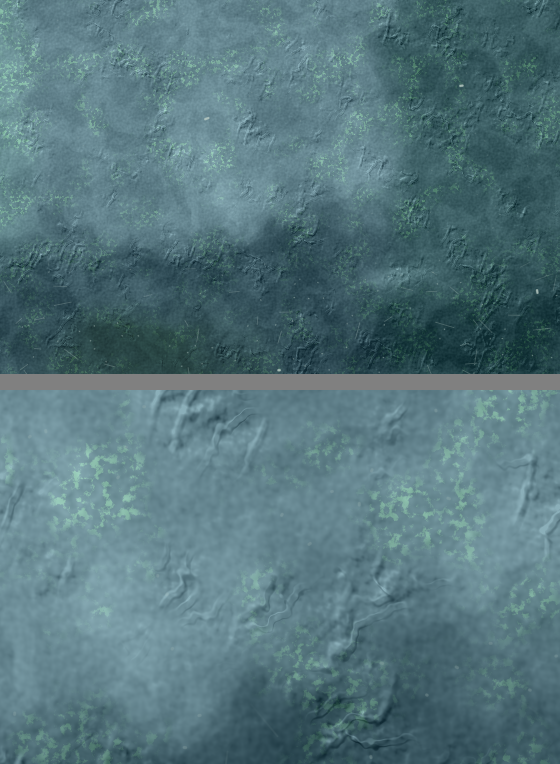
Top, the full canvas; bottom, a detail of the centre.
A Shadertoy shader for this texture:

```glsl
// A weathered, painted plaster wall in slate blue and teal, with mossy flecks.
// Broad warped tone zones carry blotches and an embossed gradient-noise relief,
// broken by sparse sharp creases, speckled green crust, scratches and chips.

const vec3 DEEP_TEAL   = vec3(0.115, 0.220, 0.260);
const vec3 PALE_SLATE  = vec3(0.460, 0.592, 0.632);
const vec3 GREEN_STAIN = vec3(0.130, 0.240, 0.215);
const vec3 MOSS_TINT   = vec3(0.095, 0.150, 0.060);
const vec3 TEAL_SHIFT  = vec3(-0.012, 0.006, -0.012);
const vec3 CHIP_COLOR  = vec3(0.720, 0.790, 0.760);

const float RELIEF_FREQ  = 34.0;
const float RELIEF_STEP  = 0.0023;
const float RELIEF_SOFT  = 0.20;
const float RELIEF_ROUGH = 0.85;
const float GRAIN_FREQ   = 150.0;
const float GRAIN_AMOUNT = 0.09;
const float FLECK_FREQ   = 105.0;
const float CREASE_ANGLE = 0.80;
const float CREASE_DEPTH = 0.30;

vec2 hash2(vec2 cell) {
    uvec2 q = uvec2(ivec2(cell) + 4096) * uvec2(1597u, 3813u);
    uint n = (q.x ^ q.y) * 747797u;
    n = (n ^ (n >> 15u)) * 277803u;
    n ^= n >> 13u;
    uint m = n * 69069u + 12345u;
    m ^= m >> 16u;
    return vec2(n & 65535u, m & 65535u) / 65535.0;
}

vec2 gradientAt(vec2 cell) {
    float angle = 6.2832 * hash2(cell).x;
    return vec2(cos(angle), sin(angle));
}

float gradientNoise(vec2 p) {
    vec2 i = floor(p), f = p - i;
    vec2 u = f * f * f * (f * (f * 6.0 - 15.0) + 10.0);
    vec2 r = vec2(1.0, 0.0);
    float low  = mix(dot(gradientAt(i), f),
                     dot(gradientAt(i + r), f - r), u.x);
    float high = mix(dot(gradientAt(i + r.yx), f - r.yx),
                     dot(gradientAt(i + 1.0), f - 1.0), u.x);
    return 1.5 * mix(low, high, u.y);
}

float fbm(vec2 p) {
    float sum = 0.0, amp = 0.55;
    for (int i = 0; i < 4; i++) {
        sum += amp * gradientNoise(p);
        p = mat2(1.6, 1.2, -1.2, 1.6) * p + 17.3;
        amp *= 0.55;
    }
    return sum;
}

// Thin crease lines rising to the right, 1 on the line
float creases(vec2 p) {
    float c = cos(CREASE_ANGLE), s = sin(CREASE_ANGLE);
    vec2 along = vec2(c * p.x + s * p.y, c * p.y - s * p.x);
    float n = gradientNoise(along * vec2(13.0, 30.0) + 0.8 * fbm(p * 16.0));
    return 1.0 - smoothstep(0.0, 0.13, abs(n));
}

// Soft elliptical spot, 1 at the centre
float spot(vec2 p, vec2 center, vec2 radius) {
    vec2 d = (p - center) / radius;
    return exp(-dot(d, d));
}

// Randomly placed short strokes, one per grid cell at most
float strokes(vec2 p, float cells, float chance, float halfLength, float width) {
    float cover = 0.0, soft = 0.8 / iResolution.y;
    vec2 base = floor(p * cells);
    for (int y = -1; y <= 1; y++)
    for (int x = -1; x <= 1; x++) {
        vec2 cell = base + vec2(x, y);
        vec2 place = hash2(cell + 71.0), look = hash2(cell + 313.0);
        float angle = 3.1416 * look.x;
        vec2 dir = vec2(cos(angle), sin(angle));
        vec2 d = p - (cell + place) / cells;
        float reach = halfLength * (0.3 + 0.7 * place.y);
        d -= dir * clamp(dot(d, dir), -reach, reach);
        float stroke = 1.0 - smoothstep(width - soft, width + soft, length(d));
        cover = max(cover, stroke * step(look.y, chance));
    }
    return cover;
}

void mainImage(out vec4 fragColor, in vec2 fragCoord) {
    vec2 p = fragCoord / iResolution.y;
    p.x += 0.75 - 0.5 * iResolution.x / iResolution.y;
    vec2 w = p + 0.12 * vec2(fbm(p * 4.0), fbm(p * 4.0 + 40.0));

    // Broad zones of light and dark paint, with smaller blotches
    float upper = smoothstep(0.30, 0.50, w.y);
    float right = smoothstep(0.96, 1.12, w.x);
    float leftEdge = (1.0 - smoothstep(0.0, 0.16, w.x)) * smoothstep(0.15, 0.5, w.y);
    float tone = mix(0.29, 0.79, upper * (1.0 - right));
    tone += 0.08 * right * upper + 0.12 * leftEdge + 0.22 * fbm(p * 4.5 + 9.0);
    tone += 0.14 * smoothstep(-0.25, 0.25, fbm(w * 13.0 + 5.0)) - 0.07;
    tone += 0.42 * spot(w, vec2(1.07, 0.27), vec2(0.09, 0.05));
    tone += 0.15 * spot(w, vec2(0.66, 0.52), vec2(0.18, 0.12));
    tone -= 0.24 * spot(w, vec2(1.15, 0.03), vec2(0.42, 0.11));
    tone -= 0.17 * spot(w, vec2(1.5, 0.15), vec2(0.18, 0.22));

    // Embossed relief, steepened so that few sharp edges stand out
    vec2 e = RELIEF_STEP * vec2(-0.6, 0.8);
    float slope = fbm((p - e) * RELIEF_FREQ) - fbm((p + e) * RELIEF_FREQ);
    slope *= 0.35 + 2.2 * abs(slope);
    float rough = smoothstep(0.0, 0.42, fbm(p * 8.0 + 23.0) + 0.08 * right);
    tone += slope * mix(RELIEF_SOFT, RELIEF_ROUGH, rough);
    tone += CREASE_DEPTH * rough * (creases(p - 1.5 * e) - creases(p + 1.5 * e));
    tone += GRAIN_AMOUNT * gradientNoise(p * GRAIN_FREQ);
    vec3 color = mix(DEEP_TEAL, PALE_SLATE, clamp(tone, -0.15, 1.25));
    color += TEAL_SHIFT * max(right, leftEdge);

    // Dark green stain along the lower left
    float stain = spot(w, vec2(0.40, 0.04), vec2(0.25, 0.10));
    color = mix(color, GREEN_STAIN * (0.7 + tone), 0.7 * stain);

    // Mossy clumps: a faint wash broken into crisp flecks
    float clump = smoothstep(-0.05, 0.42, fbm(p * 8.0 + 61.0) + 0.2 * leftEdge + 0.15 * stain);
    float fleck = smoothstep(0.0, 0.36, fbm(p * FLECK_FREQ) + 0.3 * fbm(p * 30.0));
    color += MOSS_TINT * clump * (0.08 + 1.1 * fleck) * (0.7 + 0.35 * upper);

    // Scratches and specks on the lower wall, rare chips everywhere
    float lower = 1.0 - smoothstep(0.15, 0.42, w.y);
    float scratch = strokes(p, 15.0, 0.40, 0.026, 0.0008);
    float speck = strokes(p + 3.0, 28.0, 0.22, 0.0008, 0.0013);
    float chip = strokes(p + 7.0, 7.0, 0.07, 0.005, 0.0030);
    color = mix(color, CHIP_COLOR, 0.36 * scratch * lower);
    color = mix(color, CHIP_COLOR, speck * mix(0.2, 0.5, lower));
    color = mix(color, CHIP_COLOR, 0.85 * chip);

    fragColor = vec4(clamp(color, 0.0, 1.0), 1.0);
}
```
